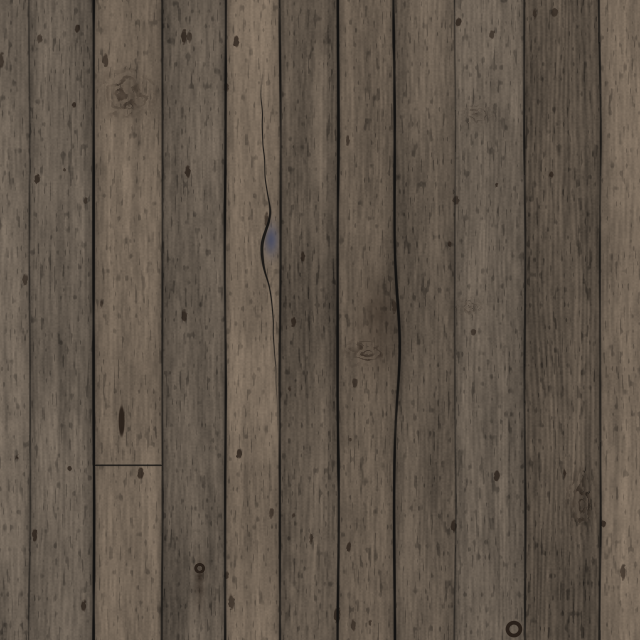
Give the GLSL for this texture, as a WebGL 2 fragment shader.

```glsl
#version 300 es
precision highp float;
uniform vec2 u_resolution;
out vec4 fragColor;

const int SEAMS = 10;
const float SEAM_X[SEAMS] = float[](.046, .146, .253, .352, .4375, .529, .616, .711, .820, .9375);
const float SEAM_STRENGTH[SEAMS] = float[](.45, 1., .6, .85, .75, 1., .95, .45, .7, .7);
const float PLANK_TONE[SEAMS + 1] = float[](.40, .375, .425, .36, .45, .35, .41, .385, .40, .335, .46);
const vec3 WOOD_TINT = vec3(1., .875, .745);
const vec3 GREY_TINT = vec3(.98, .895, .80);
const vec3 GAP_COLOR = vec3(.075, .07, .065);
const vec3 KNOT_COLOR = vec3(.15, .115, .09);
const vec3 STAIN_BLUE = vec3(.26, .28, .38);

float hash(vec2 p) {
  vec3 q = fract(vec3(p.xyx) * .1031);
  q += dot(q, q.yzx + 33.33);
  return fract((q.x + q.y) * q.z);
}

float noise(vec2 p) {
  vec2 i = floor(p), f = fract(p);
  f = f * f * (3. - 2. * f);
  return mix(mix(hash(i), hash(i + vec2(1, 0)), f.x),
             mix(hash(i + vec2(0, 1)), hash(i + vec2(1, 1)), f.x), f.y);
}

float fbm(vec2 p) {
  float sum = 0., weight = .5;
  for (int i = 0; i < 4; i++) {
    sum += weight * noise(p);
    p = p * 2.03 + 17.;
    weight *= .5;
  }
  return sum / .9375;
}

float bump(float x, float centre, float width) {
  float t = (x - centre) / width;
  return exp(-t * t);
}

float stroke(float dist, float halfWidth, float pixel) {
  return 1. - smoothstep(halfWidth - .5 * pixel, halfWidth + pixel, abs(dist));
}

float blot(vec2 p, vec2 centre, vec2 size) {
  vec2 q = (p - centre) / size;
  return exp(-dot(q, q));
}

// Broken, irregular rings fading away from the centre
float knot(vec2 p, vec2 centre, vec2 size) {
  vec2 q = (p - centre) / size;
  float r = length(q) + .8 * (fbm(q * 2.5 + centre * 90.) - .5);
  float ring = smoothstep(.35, 1., .5 + .5 * sin(r * 15.));
  return exp(-1.6 * dot(q, q)) * (.25 + .75 * ring * noise(q * 4. + 30.));
}

// Sparse small dark holes and nicks, at most one per cell
float nicks(vec2 p, vec2 cells, float density, float pixel) {
  vec2 id = floor(p * cells);
  vec2 spot = .3 + .4 * vec2(hash(id + 3.), hash(id + 71.));
  vec2 d = (fract(p * cells) - spot) / cells;
  d.y /= 1. + 1.8 * hash(id + 19.);
  d += .002 * (noise(p * 300.) - .5);
  float radius = mix(.0015, .0045, hash(id + 43.));
  return step(1. - density, hash(id)) * stroke(length(d), radius, pixel);
}

// Vertical streaks, fine lines, pores and broad weathering
float grain(vec2 p, float plank, float lines) {
  vec2 q = p + vec2(plank * 3.7, plank * 11.3);
  float drift = .012 * (fbm(q * vec2(9., 2.5)) - .5);
  float x = q.x + drift;
  float streak = fbm(vec2(x * 75., q.y * 3.)) - .5;
  float fibre = noise(vec2(x * 290., q.y * 45.)) - .5;
  float line = sin(6.2832 * (x * 125. + 1.5 * noise(vec2(x * 40., q.y * 4.))));
  float pores = smoothstep(.7, .95, noise(vec2(x * 310., q.y * 85.)));
  float broad = fbm(q * vec2(14., 5.)) - .5;
  return .13 * streak + .07 * fibre + lines * line - .09 * pores + .13 * broad;
}

void main() {
  vec2 p = gl_FragCoord.xy / u_resolution;
  float pixel = 1. / min(u_resolution.x, u_resolution.y);

  // Uneven boards and their gaps
  int plank = 0;
  float gap = 0., grime = 0.;
  for (int i = 0; i < SEAMS; i++) {
    float wobble = .003 * (noise(vec2(p.y * 5., float(i) * 7.)) - .5);
    if (i == 6) wobble += .008 * bump(p.y, .46, .1);
    float dist = p.x - SEAM_X[i] - wobble;
    float wear = SEAM_STRENGTH[i] * (.8 + .4 * noise(vec2(p.y * 18., float(i))));
    plank += int(step(0., dist));
    gap = max(gap, min(wear, 1.) * stroke(dist, mix(.0004, .0015, wear), pixel));
    grime = max(grime, wear * exp(-abs(dist) * 190.));
  }

  // Wood surface, with the grain bent around the large knots
  float id = float(plank);
  float whorl = knot(p, vec2(.198, .852), vec2(.045, .042));
  whorl = max(whorl, knot(p, vec2(.908, .213), vec2(.026, .055)));
  whorl = max(whorl, .6 * knot(p, vec2(.745, .82), vec2(.025, .018)));
  whorl = max(whorl, .6 * knot(p, vec2(.733, .52), vec2(.022, .016)));
  float lines = plank == 9 ? .026 : mix(.006, .016, hash(vec2(id, 5.)));
  float tone = PLANK_TONE[plank] + .01 + grain(p + vec2(.012 * whorl, 0.), id, lines);
  tone += .035 * (noise(p * u_resolution / u_resolution.y * 380.) - .5);
  vec3 color = tone * mix(WOOD_TINT, GREY_TINT, hash(vec2(id, 23.)) * .7);
  color *= 1. - .32 * grime;

  // Knots, smoky stain and slit
  float stain = blot(p, vec2(.588, .49), vec2(.03, .065)) * (.4 + .6 * fbm(p * 45.));
  float dark = max(.85 * whorl, .65 * stain);
  dark = max(dark, knot(p, vec2(.575, .45), vec2(.04, .025)));
  dark = max(dark, .9 * blot(p, vec2(.312, .09), vec2(.008, .035)) * fbm(p * 90.));
  dark = max(dark, stroke(length(p - vec2(.312, .112)) - .006, .002, pixel));
  dark = max(dark, stroke(length(p - vec2(.803, .017)) - .010, .0025, pixel));
  dark = max(dark, .9 * smoothstep(.4, .7, blot(p, vec2(.19, .342), vec2(.006, .03))));
  dark = max(dark, .75 * nicks(p, vec2(12., 9.), .18, pixel));
  dark = max(dark, .6 * nicks(p + .37, vec2(31., 24.), .05, pixel));
  color = mix(color, KNOT_COLOR, clamp(dark, 0., .95));

  // Long split with a bluish patch beside it
  float path = .437 - .031 * (p.y - .28) / .61;
  path += .006 * bump(p.y, .665, .03) - .012 * bump(p.y, .605, .045);
  path += .003 * (noise(vec2(p.y * 40., 2.)) - .5);
  float reach = smoothstep(.28, .52, p.y) * (1. - smoothstep(.82, .9, p.y));
  float blue = blot(p, vec2(.424, .625), vec2(.010, .022)) * smoothstep(path, path + .004, p.x);
  color = mix(color, STAIN_BLUE, .8 * blue * float(plank == 4));
  float split = stroke(p.x - path, .0004 + .0016 * bump(p.y, .62, .05), pixel) * reach;

  // Butt joint across the third board
  float joint = plank == 2 ? .85 * stroke(p.y - .273, .0008, pixel) : 0.;
  color = mix(color, GAP_COLOR, max(max(gap, joint), .9 * split));
  fragColor = vec4(clamp(color, 0., 1.), 1.);
}
```
